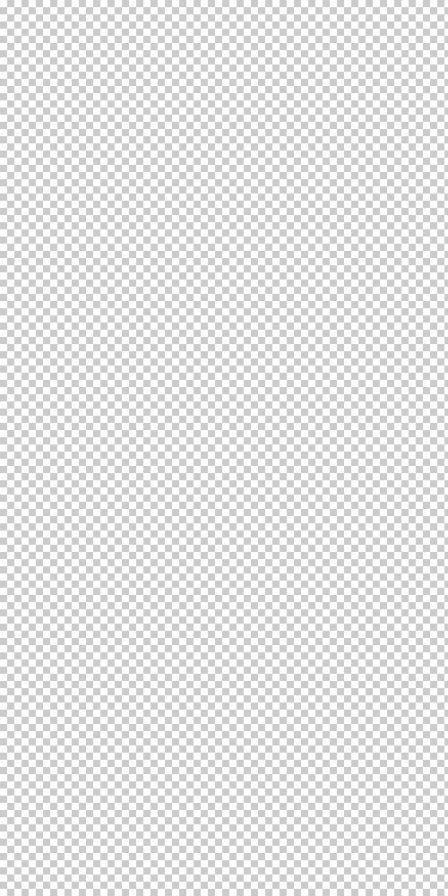
Reproduce this pattern procedurally as a WebGL 1 fragment shader.

```glsl
precision highp float;

uniform vec2 u_resolution;

const float CELLS_ACROSS = 62.5;
const vec3 LIGHT = vec3(0.998);
const vec3 DARK = vec3(0.797);

// Integral of a square wave that is +1 on even cells and -1 on odd cells
vec2 squareWaveIntegral(vec2 t) {
    return 1.0 - abs(mod(t, 2.0) - 1.0);
}

// Square wave averaged over a box of the given width
vec2 smoothSquareWave(vec2 t, float width) {
    vec2 halfBox = vec2(0.5 * width);
    return (squareWaveIntegral(t + halfBox) - squareWaveIntegral(t - halfBox)) / width;
}

void main() {
    // Square cells, counted from the top left corner
    float pixelWidth = CELLS_ACROSS / u_resolution.x;
    vec2 fromTopLeft = vec2(gl_FragCoord.x, u_resolution.y - gl_FragCoord.y);
    vec2 cell = fromTopLeft * pixelWidth;

    // The product of both waves gives the checker, with exact edge coverage
    vec2 wave = smoothSquareWave(cell, pixelWidth);
    float lightness = 0.5 + 0.5 * wave.x * wave.y;

    gl_FragColor = vec4(mix(DARK, LIGHT, lightness), 1.0);
}
```
